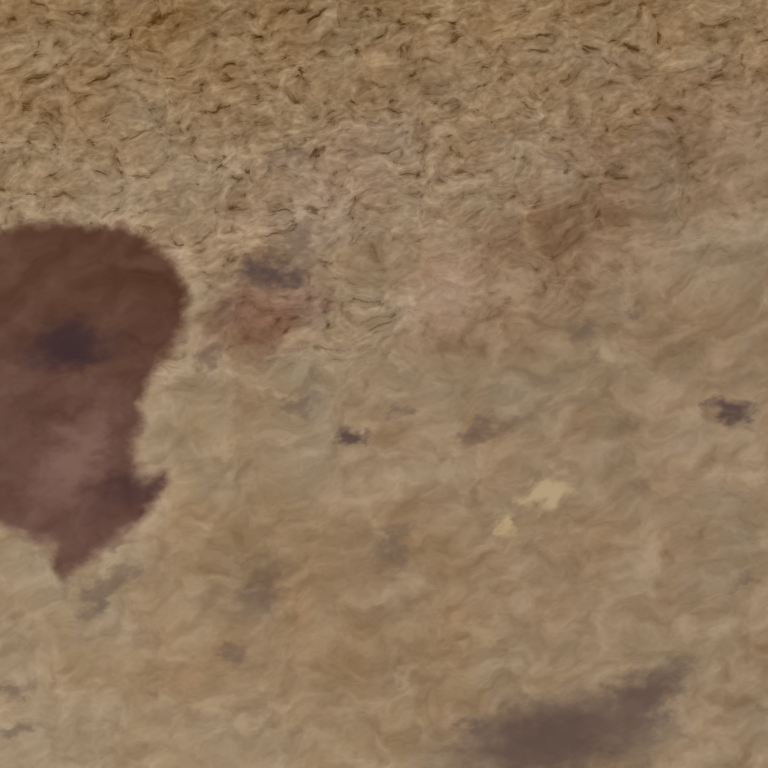
This texture is drawn by a WebGL 1 fragment shader. Its source:

```glsl
precision highp float;
// Weathered tan ground with grainy upper soil, a maroon stain and ragged smudges.
uniform vec2 u_resolution;

vec2 hash2(vec2 p) {
  vec2 q = vec2(dot(p, vec2(127.1, 311.7)), dot(p, vec2(269.5, 183.3)));
  return fract(sin(q) * 43758.545);
}

float gradientNoise(vec2 p) {
  vec2 i = floor(p), f = fract(p);
  vec2 w = f * f * f * (f * (f * 6.0 - 15.0) + 10.0);
  float a = dot(hash2(i) * 2.0 - 1.0, f);
  float b = dot(hash2(i + vec2(1, 0)) * 2.0 - 1.0, f - vec2(1, 0));
  float c = dot(hash2(i + vec2(0, 1)) * 2.0 - 1.0, f - vec2(0, 1));
  float d = dot(hash2(i + vec2(1, 1)) * 2.0 - 1.0, f - vec2(1, 1));
  return mix(mix(a, b, w.x), mix(c, d, w.x), w.y);
}

float fbm(vec2 p) {
  float sum = 0.0, amplitude = 0.6;
  for (int i = 0; i < 4; i++) {
    sum += amplitude * gradientNoise(p);
    p = mat2(1.6, 1.2, -1.2, 1.6) * p + 7.3;
    amplitude *= 0.55;
  }
  return sum;
}

vec2 turn(vec2 p, float angle) {
  float c = cos(angle), s = sin(angle);
  return vec2(c * p.x + s * p.y, c * p.y - s * p.x);
}

// Soft tilted ellipse: 1 inside, fading to 0 outside.
float smudge(vec2 p, vec2 center, vec2 radius, float angle) {
  return 1.0 - smoothstep(0.15, 1.4, length(turn(p - center, angle) / radius));
}

// Capsule whose radius runs from ra at a to rb at b.
float taper(vec2 p, vec2 a, vec2 b, float ra, float rb) {
  float t = clamp(dot(p - a, b - a) / dot(b - a, b - a), 0.0, 1.0);
  return length(p - mix(a, b, t)) - mix(ra, rb, t);
}

float smoothMin(float a, float b, float k) {
  float h = max(k - abs(a - b), 0.0) / k;
  return min(a, b) - h * h * k * 0.25;
}

float stainDistance(vec2 p) {
  float head = taper(p, vec2(-0.05, 0.595), vec2(0.15, 0.61), 0.1, 0.095);
  float body = taper(p, vec2(0.08, 0.57), vec2(0.07, 0.40), 0.13, 0.1);
  float tail = taper(p, vec2(0.215, 0.375), vec2(0.08, 0.265), 0.011, 0.018);
  float foot = taper(p, vec2(-0.02, 0.39), vec2(0.12, 0.36), 0.07, 0.055);
  return smoothMin(smoothMin(head, body, 0.04), smoothMin(tail, foot, 0.05), 0.03);
}

void main() {
  vec2 uv = gl_FragCoord.xy / u_resolution;
  vec2 streak = turn(uv, 0.22);
  vec2 warp = vec2(fbm(uv * 11.0), fbm(uv * 11.0 + 31.0));
  vec2 ragged = vec2(fbm(streak * vec2(34.0, 50.0)), fbm(streak * vec2(34.0, 50.0) + 53.0));
  vec2 p = uv + warp * 0.035 + ragged * vec2(0.05, 0.03);

  // Broad washes: golden at the top, grey brown on the right, pale below.
  float cloud = fbm(streak * vec2(4.0, 7.0) + 3.0);
  float drift = fbm(streak * vec2(12.0, 22.0) + warp + 15.0);
  float mottle = fbm(turn(uv, 0.4) * vec2(30.0, 48.0) + warp * 2.0 + 71.0);
  vec3 color = mix(vec3(0.615, 0.525, 0.415), vec3(0.57, 0.48, 0.38),
                   smoothstep(0.15, 0.85, uv.x * 0.6 + uv.y * 0.5 + cloud * 0.5));
  float golden = smoothstep(0.64, 1.0, uv.y - uv.x * 0.12 + cloud * 0.25);
  color = mix(color, vec3(0.54, 0.43, 0.295), golden * 0.9);
  color = mix(color, vec3(0.55, 0.44, 0.32), 0.6 * smudge(p, vec2(0.45, 0.2), vec2(0.32, 0.16), 0.2));
  color = mix(color, vec3(0.49, 0.38, 0.28), 0.7 * smudge(p, vec2(0.78, 0.73), vec2(0.28, 0.09), 0.75));
  color = mix(color, vec3(0.67, 0.56, 0.47), 0.8 * smudge(p, vec2(0.57, 0.61), vec2(0.09, 0.05), 0.7));
  color = mix(color, vec3(0.60, 0.50, 0.42), 0.7 * smudge(p, vec2(0.44, 0.75), vec2(0.13, 0.07), 0.6));
  color = mix(color, vec3(0.46, 0.32, 0.26), 0.75 * smudge(p, vec2(0.34, 0.59), vec2(0.09, 0.05), 0.3));
  color += cloud * 0.09 + drift * vec3(0.14, 0.14, 0.135) + mottle * vec3(0.12, 0.12, 0.11);
  color += warp.x * vec3(0.03, -0.01, -0.04);

  // Clumped soil grains of mixed size, strongest at the upper left.
  float soil = smoothstep(0.42, 0.85, uv.y + 0.12 - uv.x * 0.2 + cloud * 0.4);
  soil *= 1.0 - 0.6 * smoothstep(0.6, 1.0, uv.x) * smoothstep(0.95, 0.7, uv.y);
  soil = max(soil, 0.8 * smudge(p, vec2(0.45, 0.59), vec2(0.13, 0.07), 0.3));
  float grain = fbm(streak * vec2(44.0, 76.0) + warp * 3.0 + 5.0);
  float fine = gradientNoise(streak * vec2(100.0, 155.0) + ragged * 2.0 + 9.0);
  color += (grain * 0.24 + fine * 0.09) * mix(0.16, 1.0, soil) * vec3(1.0, 0.98, 0.9);
  color -= soil * smoothstep(0.12, 0.42, -grain) * 0.13;

  // Small scattered smudges, some dark and some pale.
  for (int i = 0; i < 36; i++) {
    vec2 spot = hash2(vec2(float(i), 4.0)), kind = hash2(vec2(float(i), 9.0));
    vec2 radius = vec2(0.022, 0.012) * (0.6 + kind.x);
    vec3 tint = kind.y < 0.55 ? vec3(0.40, 0.33, 0.29) : vec3(0.71, 0.61, 0.49);
    color = mix(color, tint, 0.5 * smudge(p, spot, radius, kind.x));
  }

  // Larger purple grey marks and pale chips.
  vec3 shade = vec3(0.34, 0.27, 0.25);
  color = mix(color, shade, 0.9 * smudge(p, vec2(0.355, 0.64), vec2(0.05, 0.018), 0.25));
  color = mix(color, shade, 0.9 * smudge(p, vec2(0.95, 0.465), vec2(0.03, 0.016), 0.1));
  color = mix(color, shade, 0.9 * smudge(p, vec2(0.455, 0.43), vec2(0.036, 0.014), 0.0));
  color = mix(color, shade, 0.5 * smudge(p, vec2(0.63, 0.435), vec2(0.03, 0.018), 0.7));
  color = mix(color, shade, 0.45 * smudge(p, vec2(0.34, 0.235), vec2(0.045, 0.03), 0.7));
  color = mix(color, shade, 0.85 * smudge(p, vec2(0.72, 0.035), vec2(0.15, 0.06), 0.15));
  color = mix(color, shade, 0.7 * smudge(p, vec2(0.84, 0.095), vec2(0.06, 0.03), 0.6));
  color = mix(color, vec3(0.72, 0.63, 0.49), 0.9 * smudge(p, vec2(0.71, 0.36), vec2(0.034, 0.02), 0.5));
  color = mix(color, vec3(0.72, 0.63, 0.47), 0.9 * smudge(p, vec2(0.655, 0.32), vec2(0.014, 0.022), 0.0));

  // Maroon stain with a pale rim, a dark blot and a pinkish streak.
  float edge = stainDistance(uv + warp * 0.02 + ragged * 0.016);
  color += 0.06 * smoothstep(0.045, 0.0, edge) * smoothstep(0.08, 0.2, uv.x);
  vec3 stain = mix(vec3(0.40, 0.285, 0.25), vec3(0.36, 0.245, 0.19), smoothstep(0.35, 0.66, uv.y));
  stain += drift * 0.11 + cloud * 0.05 + mottle * 0.05;
  stain = mix(stain, vec3(0.24, 0.175, 0.19), 0.9 * smudge(p, vec2(0.09, 0.55), vec2(0.065, 0.034), 0.15));
  stain = mix(stain, vec3(0.51, 0.39, 0.34), 0.85 * smudge(p, vec2(0.10, 0.41), vec2(0.085, 0.036), 1.0));
  stain = mix(stain, vec3(0.29, 0.20, 0.19), 0.8 * smudge(p, vec2(0.18, 0.37), vec2(0.065, 0.03), 0.5));
  color = mix(color, stain, 1.0 - smoothstep(-0.014, 0.01, edge));

  gl_FragColor = vec4(clamp(color, 0.0, 1.0), 1.0);
}
```
